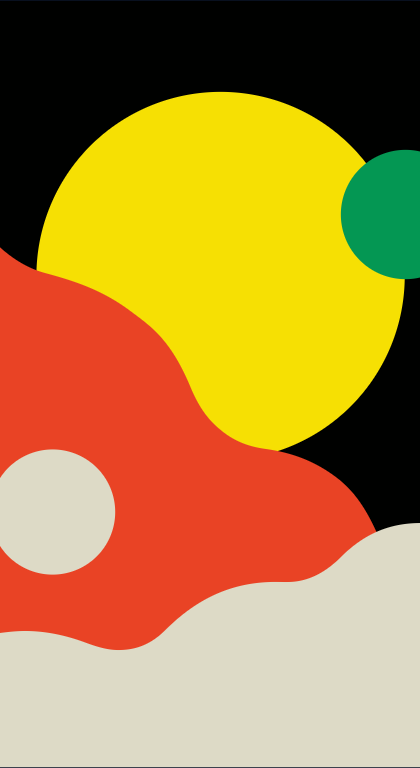
Write a Shadertoy shader that draws this background.

```glsl
// Coverage of a shape from its signed field, one pixel of smoothing
float cover(float field) {
    float slope = length(vec2(dFdx(field), dFdy(field)));
    return clamp(0.5 - field / max(slope, 1e-6), 0.0, 1.0);
}

float disc(vec2 p, vec2 center, float radius) {
    return cover(length(p - center) - radius);
}

// Height of a smooth ridge; each knot holds x, height and slope
float ridge(float x, vec3 knots[9]) {
    vec3 a = knots[0], b = knots[1];
    for (int i = 1; i < 8; i++) {
        if (x >= knots[i].x) {
            a = knots[i];
            b = knots[i + 1];
        }
    }
    float span = b.x - a.x;
    float t = clamp((x - a.x) / span, 0.0, 1.0);
    float s = 1.0 - t;
    return s * s * ((1.0 + 2.0 * t) * a.y + t * span * a.z)
         + t * t * ((1.0 + 2.0 * s) * b.y - s * span * b.z);
}

void mainImage(out vec4 fragColor, in vec2 fragCoord) {
    vec2 p = fragCoord / iResolution.y;

    vec3 black = vec3(0.0, 0.004, 0.0);
    vec3 yellow = vec3(0.965, 0.878, 0.012);
    vec3 green = vec3(0.016, 0.592, 0.325);
    vec3 red = vec3(0.914, 0.263, 0.145);
    vec3 cream = vec3(0.867, 0.855, 0.776);

    float redHill = ridge(p.x, vec3[9](
        vec3(0.0, 0.678, -0.9), vec3(0.0587, 0.6445, -0.27),
        vec3(0.1697, 0.5951, -0.75), vec3(0.248, 0.4961, -2.4),
        vec3(0.2863, 0.441, -0.85), vec3(0.346, 0.4154, -0.14),
        vec3(0.4373, 0.3789, -0.75), vec3(0.4896, 0.3086, -2.2),
        vec3(0.56, 0.12, -2.6)));
    float creamHill = ridge(p.x, vec3[9](
        vec3(0.0, 0.1758, 0.13), vec3(0.0326, 0.1784, 0.0),
        vec3(0.111, 0.1634, -0.37), vec3(0.154, 0.1536, 0.0),
        vec3(0.2154, 0.1797, 1.0), vec3(0.3525, 0.2422, 0.03),
        vec3(0.376, 0.2422, 0.02), vec3(0.4439, 0.2747, 1.0),
        vec3(0.5483, 0.319, 0.0)));

    // Layers from back to front
    vec3 color = mix(black, yellow, disc(p, vec2(0.2872, 0.6406), 0.2398));
    color = mix(color, green, disc(p, vec2(0.528, 0.7207), 0.0842));
    color = mix(color, red, cover(p.y - redHill));
    color = mix(color, cream, disc(p, vec2(0.0685, 0.3333), 0.0815));
    color = mix(color, cream, cover(p.y - creamHill));

    // Hairline along the top and bottom
    color = mix(color, vec3(0.04, 0.08, 0.16), cover(0.499 - abs(p.y - 0.5)));

    fragColor = vec4(color, 1.0);
}
```
